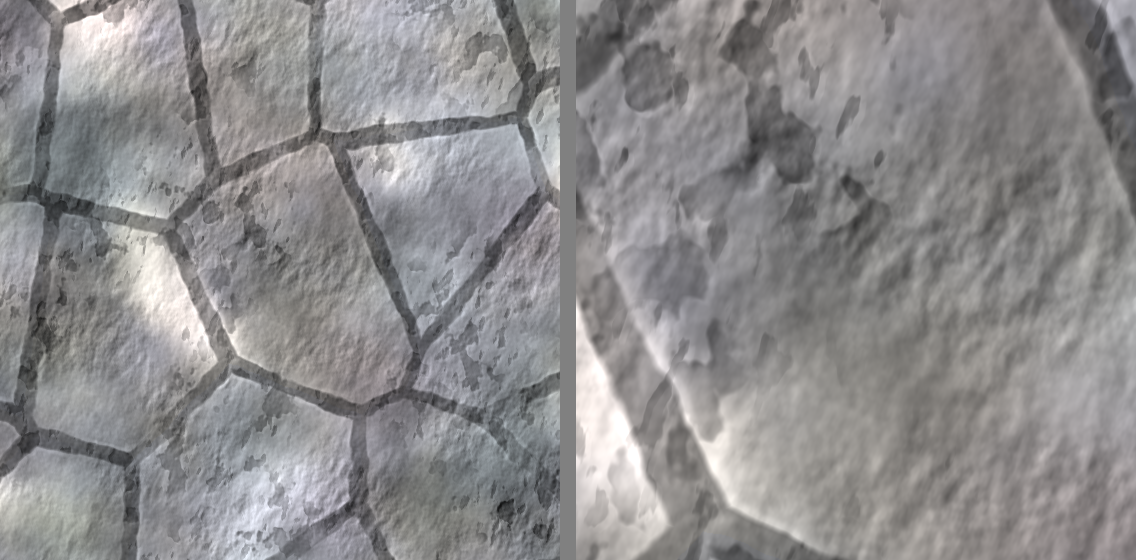
Left, the full canvas; right, a detail of the centre.
Write a WebGL 1 fragment shader that draws this texture.

```glsl
precision highp float;
// Weathered grey flagstones with dark mortar joints and dappled warm light.

#define STONES 3.1        // stones across the canvas
#define JITTER 0.9        // irregularity of the stone layout
#define JOINT 0.0135      // half width of the mortar joints
#define SOFTNESS 0.0028   // blur of the stone edges
#define WOBBLE 0.006      // roughness of the stone edges
#define STONE_TONE 0.585
#define JOINT_TONE 0.385
#define RELIEF 0.25       // strength of the chiselled surface
#define PIT_DEPTH 0.15
#define GLOW 0.36         // strength of the light patches

uniform vec2 u_resolution;

vec2 hash2(vec2 p) {
  vec3 q = fract(p.xyx * vec3(0.1031, 0.1030, 0.0973));
  q += dot(q, q.yzx + 33.33);
  return fract((q.xx + q.yz) * q.zy);
}

float cornerSlope(vec2 cell, vec2 corner, vec2 f) {
  return dot(hash2(cell + corner + 200.0) * 2.0 - 1.0, f - corner);
}

float gradientNoise(vec2 p) {
  vec2 cell = floor(p), f = p - cell;
  vec2 w = f * f * f * (f * (f * 6.0 - 15.0) + 10.0);
  vec2 e = vec2(1.0, 0.0);
  float low = mix(cornerSlope(cell, e.yy, f), cornerSlope(cell, e.xy, f), w.x);
  float high = mix(cornerSlope(cell, e.yx, f), cornerSlope(cell, e.xx, f), w.x);
  return mix(low, high, w.y);
}

float fbm(vec2 p) {
  float sum = 0.0, amplitude = 1.0;
  for (int i = 0; i < 4; i++) {
    sum += amplitude * gradientNoise(p);
    p = mat2(1.6, 1.2, -1.2, 1.6) * p + 7.3;
    amplitude *= 0.5;
  }
  return sum;
}

vec2 stoneCentre(vec2 cell) {
  return cell + 0.5 + JITTER * (hash2(cell + 41.0) - 0.5);
}

// Returns the distance to the nearest joint (x) and the stone's cell (yz).
vec3 stoneLayout(vec2 p) {
  vec2 home = floor(p), nearest = vec2(0.0), owner = home;
  float best = 9.0;
  for (int y = -1; y <= 1; y++)
    for (int x = -1; x <= 1; x++) {
      vec2 cell = home + vec2(x, y);
      vec2 r = stoneCentre(cell) - p;
      if (dot(r, r) < best) { best = dot(r, r); nearest = r; owner = cell; }
    }
  float border = 9.0;
  for (int y = -2; y <= 2; y++)
    for (int x = -2; x <= 2; x++) {
      vec2 cell = owner + vec2(x, y);
      vec2 r = stoneCentre(cell) - p, across = r - nearest;
      if (dot(across, across) > 0.0001)
        border = min(border, dot(0.5 * (r + nearest), normalize(across)));
    }
  return vec3(border, owner);
}

// Height of the rough surface, drawn out along a steep slant.
float surface(vec2 p) {
  return fbm(vec2(p.x - 0.25 * p.y, 0.62 * p.y) * 46.0);
}

// Crisp hollows: ragged clumps and short steep strokes.
float hollows(vec2 p) {
  float clumps = smoothstep(0.10, 0.24, fbm(vec2(p.x, 0.8 * p.y) * 21.0 + 5.0));
  float strokes = smoothstep(0.20, 0.36, fbm(vec2(p.x - 0.2 * p.y, 0.45 * p.y) * 52.0 + 9.0));
  return max(clumps, 0.8 * strokes);
}

void main() {
  vec2 uv = gl_FragCoord.xy / u_resolution.y;
  vec2 toLight = vec2(-0.0035, 0.0035);

  // Stone shapes with ragged edges and joints of uneven width
  vec2 ragged = vec2(fbm(uv * 20.0), fbm(uv * 20.0 + 31.0)) * WOBBLE;
  vec3 layout = stoneLayout((uv + ragged) * STONES + vec2(3.0, 8.0));
  float width = JOINT * (1.0 + 0.8 * gradientNoise(uv * 6.0) + 0.35 * gradientNoise(uv * 37.0));
  float edge = layout.x / STONES - width;
  float stone = smoothstep(-SOFTNESS, SOFTNESS, edge);
  vec2 character = hash2(layout.yz + 77.0);

  // Rough relief, strong in some places and worn smooth in others
  float worn = smoothstep(-0.25, 0.35, fbm(uv * 6.0 + 17.0));
  float relief = (surface(uv) - surface(uv + toLight)) * mix(0.5, 1.4, worn);
  float grain = gradientNoise(uv * 150.0) + 0.6 * gradientNoise(uv * 85.0 + 3.0);
  float clouds = fbm(uv * 4.5 + 13.0);
  float mottle = fbm(uv * 12.0 + 44.0);

  // Worn stone: tone per slab, clouds, clustered hollows with pale lips
  float pitted = smoothstep(-0.08, 0.22, fbm(uv * 4.2 + 60.0));
  float pits = hollows(uv);
  float lips = hollows(uv + toLight) - pits;
  float rim = smoothstep(0.0, 0.003, edge) * (1.0 - smoothstep(0.004, 0.010, edge));
  float rimGaps = smoothstep(-0.15, 0.15, gradientNoise(uv * 13.0 + 8.0));
  float stoneTone = STONE_TONE + 0.12 * (character.x - 0.5) + 0.27 * clouds + 0.12 * mottle;
  stoneTone += RELIEF * relief + 0.08 * rim * rimGaps + 0.035 * grain;
  stoneTone -= (PIT_DEPTH * pits - 0.06 * lips) * mix(0.12, 1.0, pitted);

  // Mortar: coarse, with dark hollows and faded stretches
  float faded = smoothstep(0.05, 0.4, fbm(uv * 5.0 + 120.0));
  float jointTone = JOINT_TONE + 0.12 * faded + 0.14 * clouds + 0.12 * mottle;
  jointTone += 0.2 * relief - 0.09 * pits + 0.05 * lips + 0.06 * grain;

  // Dappled light falls mostly on the stones
  float patches = gradientNoise(uv * 3.2 + 22.0) + 0.15 * clouds;
  float light = smoothstep(0.06, 0.42, patches);
  float tone = mix(jointTone, stoneTone, stone);
  tone += GLOW * light * mix(0.4, 1.0, stone) * (1.0 - 0.4 * pits * pitted);

  // Cool shadows, warm light and faint green or rosy stains
  float stain = fbm(uv * 3.0 + 90.0) + 0.3 * (character.y - 0.5);
  vec3 cool = vec3(0.97, 0.985, 1.035);
  vec3 warm = vec3(1.02, 1.0, 0.965);
  vec3 tint = mix(cool, warm, smoothstep(-0.3, 0.45, stain + 0.5 * light));
  tint += vec3(-0.025, 0.018, -0.008) * clamp(2.5 * gradientNoise(uv * 3.7 + 50.0), -1.0, 1.0);
  gl_FragColor = vec4(clamp(tone * tint, 0.0, 1.0), 1.0);
}
```
